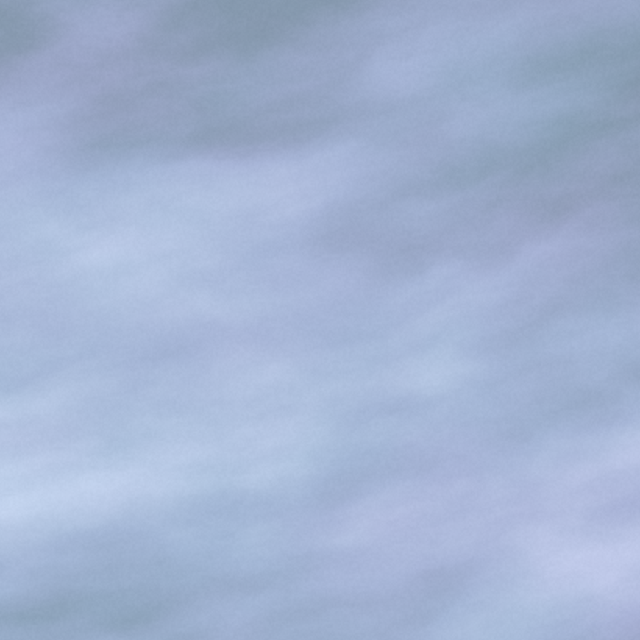
Write a Shadertoy shader that draws this texture.

```glsl
// Soft overcast sky: blurred blue-grey cloud streaks that rise to the right.
// Stretched, warped value noise over a broad light-to-dark layout sets a tone,
// which a five-stop palette colours; faint tint drift and grain finish it.

float hash(vec2 p) {
    vec3 q = fract(p.xyx * vec3(0.1031, 0.1030, 0.0973));
    q += dot(q, q.yzx + 33.33);
    return fract((q.x + q.y) * q.z);
}

float valueNoise(vec2 p) {
    vec2 cell = floor(p), f = fract(p);
    f = f * f * f * (f * (f * 6.0 - 15.0) + 10.0);
    float low = mix(hash(cell), hash(cell + vec2(1, 0)), f.x);
    float high = mix(hash(cell + vec2(0, 1)), hash(cell + vec2(1, 1)), f.x);
    return mix(low, high, f.y);
}

// Layered noise, centred on zero; each octave turns a little to hide the grid
float cloudNoise(vec2 p) {
    float sum = 0.0, weight = 0.5;
    mat2 turn = mat2(0.98, 0.199, -0.199, 0.98);
    for (int i = 0; i < 6; i++) {
        sum += weight * (valueNoise(p) - 0.5);
        p = turn * p * 2.03 + 17.3;
        weight *= 0.46;
    }
    return sum;
}

// Soft elliptical patch lying along the streaks
float patchAt(vec2 p, vec2 size) {
    p /= size;
    return exp(-dot(p, p));
}

vec3 skyColour(float tone) {
    vec3 slate = vec3(0.54, 0.615, 0.705);
    vec3 grey = vec3(0.60, 0.66, 0.78);
    vec3 blue = vec3(0.65, 0.71, 0.84);
    vec3 pale = vec3(0.69, 0.75, 0.87);
    vec3 white = vec3(0.76, 0.81, 0.925);
    vec3 colour = mix(slate, grey, clamp(tone / 0.25, -0.3, 1.0));
    colour = mix(colour, blue, clamp((tone - 0.25) / 0.25, 0.0, 1.0));
    colour = mix(colour, pale, clamp((tone - 0.5) / 0.2, 0.0, 1.0));
    return mix(colour, white, clamp((tone - 0.7) / 0.3, 0.0, 1.2));
}

void mainImage(out vec4 fragColor, in vec2 fragCoord) {
    vec2 uv = fragCoord / iResolution.xy;

    // Axes along and across the streaks, bent by slow noise
    mat2 tilt = mat2(0.966, -0.259, 0.259, 0.966);
    vec2 streak = tilt * uv;
    vec2 bend = vec2(cloudNoise(uv * 3.0 + 5.0), cloudNoise(uv * 3.0 + 41.0));
    vec2 bent = streak + bend * vec2(0.16, 0.10);

    // Broad layout: pale below, dark above, dimmer at the bottom edge
    float tone = mix(0.64, 0.24, smoothstep(0.42, 0.92, uv.y + 0.08 * uv.x));
    tone -= 0.16 * smoothstep(0.18, 0.0, uv.y);
    tone -= 0.28 * patchAt(bent - tilt * vec2(0.76, 0.76), vec2(0.28, 0.09));
    tone += 0.32 * patchAt(bent - tilt * vec2(0.70, 0.44), vec2(0.09, 0.045));
    tone += 0.22 * patchAt(bent - tilt * vec2(0.92, 0.27), vec2(0.22, 0.05));

    // Cloud banks, then thinner wisps
    tone += 1.25 * cloudNoise(bent * vec2(2.6, 6.0) + 3.7);
    tone += 0.40 * cloudNoise(bent * vec2(5.0, 17.0) + 29.0);

    vec3 colour = skyColour(tone);

    // Slow drift between violet and cyan
    colour += cloudNoise(bent * vec2(3.0, 5.0) + 83.0) * vec3(0.05, -0.02, 0.02);

    // Fine soft grain
    float grain = valueNoise(uv * 230.0) + valueNoise(uv * 410.0 + 9.0) - 1.0;
    colour += 0.014 * grain;

    fragColor = vec4(clamp(colour, 0.0, 1.0), 1.0);
}
```
